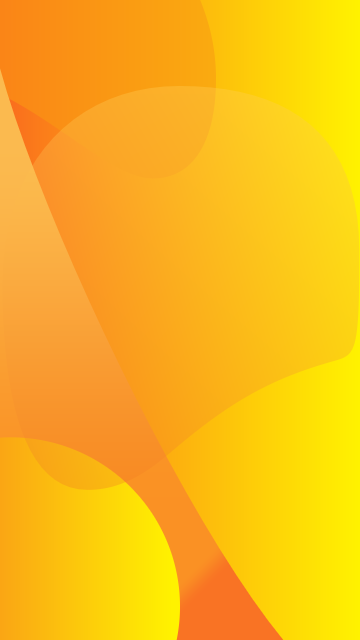
This background is drawn by a Shadertoy shader. Its source:

```glsl
// Warm abstract backdrop: smooth translucent shapes over an orange-to-yellow ramp.
// Each outline is a closed chain of cubic curves, flattened in a loop to get a
// signed distance; the shapes are then layered from back to front.

#define ASPECT 1.7778        // design height, with the width as 1
#define CURVE_STEPS 20       // straight pieces per cubic curve
#define BLOB_OPACITY 0.33
#define DISC_CENTRE vec2(0.030, 0.093)
#define DISC_RADIUS 0.470

const vec3 RED_ORANGE  = vec3(0.98, 0.41, 0.12);
const vec3 YELLOW      = vec3(1.00, 0.95, 0.00);
const vec3 DEEP_ORANGE = vec3(0.98, 0.52, 0.09);
const vec3 AMBER       = vec3(0.98, 0.67, 0.06);
const vec3 PEACH       = vec3(0.985, 0.73, 0.31);
const vec3 ORANGE      = vec3(0.98, 0.57, 0.14);
const vec3 EMBER       = vec3(0.975, 0.45, 0.14);
const vec3 PALE_GOLD   = vec3(1.00, 0.82, 0.35);
const vec3 BURNT       = vec3(0.95, 0.48, 0.13);

vec2 cubicPoint(vec2 a, vec2 b, vec2 c, vec2 d, float t) {
    vec2 ab = mix(a, b, t), bc = mix(b, c, t), cd = mix(c, d, t);
    return mix(mix(ab, bc, t), mix(bc, cd, t), t);
}

// Adds one cubic to an outline: x keeps the squared distance, y the side.
void addCubic(inout vec2 outline, vec2 p, vec2 a, vec2 b, vec2 c, vec2 d) {
    vec2 from = a;
    for (int i = 1; i <= CURVE_STEPS; i++) {
        vec2 to = cubicPoint(a, b, c, d, float(i) / float(CURVE_STEPS));
        vec2 edge = to - from, rel = p - from;
        vec2 gap = rel - edge * clamp(dot(rel, edge) / dot(edge, edge), 0.0, 1.0);
        outline.x = min(outline.x, dot(gap, gap));
        // Each edge crossed by a horizontal ray flips the side
        if ((from.y > p.y) != (to.y > p.y) && rel.x < edge.x * rel.y / edge.y)
            outline.y = -outline.y;
        from = to;
    }
}

float signedDistance(vec2 outline) {
    return outline.y * sqrt(outline.x);
}

// Rounded lobe hanging from the top left corner
float cornerLobe(vec2 p) {
    vec2 o = vec2(9.0, 1.0);
    vec2 top = vec2(0.556, 1.778), right = vec2(0.600, 1.558);
    vec2 low = vec2(0.424, 1.282), left = vec2(0.023, 1.505);
    addCubic(o, p, top, vec2(0.586, 1.704), vec2(0.600, 1.634), right);
    addCubic(o, p, right, vec2(0.600, 1.396), vec2(0.544, 1.282), low);
    addCubic(o, p, low, vec2(0.324, 1.282), vec2(0.185, 1.419), left);
    addCubic(o, p, left, vec2(-0.463, 1.824), vec2(0.417, 2.380), top);
    return signedDistance(o);
}

// Sweeping band from the left side to the bottom
float sweepBand(vec2 p) {
    vec2 o = vec2(9.0, 1.0);
    vec2 upper = vec2(0.0, 1.588), lower = vec2(0.787, 0.0);
    addCubic(o, p, upper, vec2(0.116, 1.164), vec2(0.509, 0.338), lower);
    addCubic(o, p, lower, vec2(1.157, -1.231), vec2(-2.083, 0.620), upper);
    return signedDistance(o);
}

// Large leaf-like blob in the centre
float centreBlob(vec2 p) {
    vec2 o = vec2(9.0, 1.0);
    vec2 top = vec2(0.498, 1.539), right = vec2(0.998, 1.083);
    vec2 corner = vec2(0.938, 0.778), waist = vec2(0.463, 0.512);
    vec2 low = vec2(0.243, 0.417), left = vec2(0.007, 0.991);
    addCubic(o, p, top, vec2(0.799, 1.539), vec2(0.998, 1.407), right);
    addCubic(o, p, right, vec2(0.998, 0.817), vec2(0.991, 0.794), corner);
    addCubic(o, p, corner, vec2(0.752, 0.727), vec2(0.637, 0.662), waist);
    addCubic(o, p, waist, vec2(0.389, 0.451), vec2(0.324, 0.417), low);
    addCubic(o, p, low, vec2(0.069, 0.417), vec2(0.007, 0.667), left);
    addCubic(o, p, left, vec2(0.007, 1.338), vec2(0.220, 1.539), top);
    return signedDistance(o);
}

void mainImage(out vec4 fragColor, in vec2 fragCoord) {
    vec2 p = fragCoord / iResolution.xy * vec2(1.0, ASPECT);
    float pixel = ASPECT / min(iResolution.x * ASPECT, iResolution.y);

    // Backdrop ramp
    vec3 color = mix(RED_ORANGE, YELLOW, pow(p.x, 0.9));

    // Corner lobe
    vec3 lobe = mix(DEEP_ORANGE, AMBER, clamp(p.x / 0.6, 0.0, 1.0));
    color = mix(color, lobe, clamp(0.5 - cornerLobe(p) / pixel, 0.0, 1.0));

    // Band, with a soft diagonal change to ember near its foot
    vec3 band = mix(ORANGE, PEACH, smoothstep(0.36, 1.42, p.y));
    band = mix(band, EMBER, smoothstep(-0.05, 0.05, p.x - p.y - 0.386));
    color = mix(color, band, clamp(0.5 - sweepBand(p) / pixel, 0.0, 1.0));

    // Disc at the lower left
    vec3 disc = mix(vec3(0.98, 0.65, 0.08), YELLOW, clamp(p.x / 0.48, 0.0, 1.0));
    float discEdge = length(p - DISC_CENTRE) - DISC_RADIUS;
    color = mix(color, disc, clamp(0.5 - discEdge / pixel, 0.0, 1.0));

    // Translucent blob over everything
    vec3 blob = mix(BURNT, PALE_GOLD, clamp((p.y - 0.417) / 1.122, 0.0, 1.0));
    float blobCover = clamp(0.5 - centreBlob(p) / pixel, 0.0, 1.0);
    color = mix(color, blob, BLOB_OPACITY * blobCover);

    fragColor = vec4(color, 1.0);
}
```
